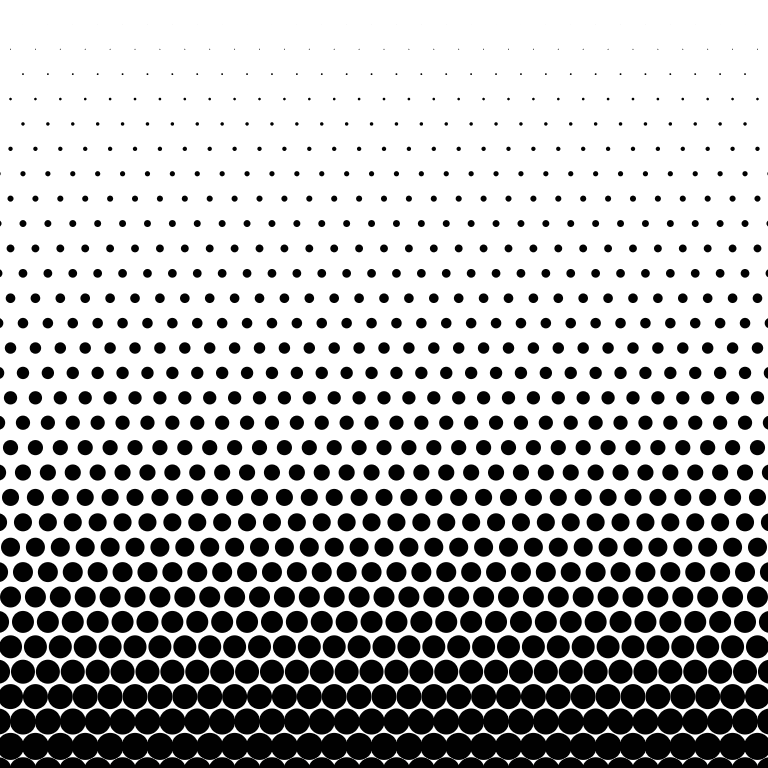
Write a WebGL 1 fragment shader that draws this pattern.

```glsl
precision highp float;

// Halftone fade: staggered rows of black dots on white paper, growing from
// specks at the top until they merge at the bottom. Each pixel takes the
// strongest ink from the nearest dot in its own row and the two beside it.

uniform vec2 u_resolution;

const vec3 PAPER = vec3(1.0);
const vec3 INK = vec3(0.005);

const float PITCH = 0.03242;        // spacing of columns and of rows
const float FIRST_COLUMN = 0.01370; // dot centre in the odd rows
const float FIRST_ROW = 0.03170;    // depth of the top row
const float FADE_START = 0.0290;    // depth at which dots appear
const float GROWTH = 0.01654;       // radius gained per unit of depth
const float GROWTH_CURVE = 0.00227; // slight acceleration of that growth

float dotRadius(float depth) {
  float t = max(depth - FADE_START, 0.0);
  return t * (GROWTH + GROWTH_CURVE * t);
}

// Ink coverage of the nearest dot in one row; p.y is depth from the top.
float rowInk(vec2 p, float row, float pixel) {
  float depth = FIRST_ROW + row * PITCH;
  float stagger = 0.5 * (1.0 - mod(row, 2.0));
  float column = (p.x - FIRST_COLUMN) / PITCH - stagger;
  float dx = (fract(column + 0.5) - 0.5) * PITCH;
  float radius = dotRadius(depth);
  float edge = length(vec2(dx, p.y - depth)) - radius;

  // Fade dots narrower than a pixel so they do not look too heavy.
  float speckFade = min(1.0, 2.0 * radius / pixel);
  return clamp(0.5 - edge / pixel, 0.0, 1.0) * speckFade;
}

void main() {
  float pixel = 1.0 / u_resolution.y;
  vec2 p = gl_FragCoord.xy * pixel;
  p.y = 1.0 - p.y;

  float nearestRow = floor((p.y - FIRST_ROW) / PITCH + 0.5);
  float ink = 0.0;
  for (int i = -1; i <= 1; i++) {
    ink = max(ink, rowInk(p, nearestRow + float(i), pixel));
  }

  gl_FragColor = vec4(mix(PAPER, INK, ink), 1.0);
}
```
